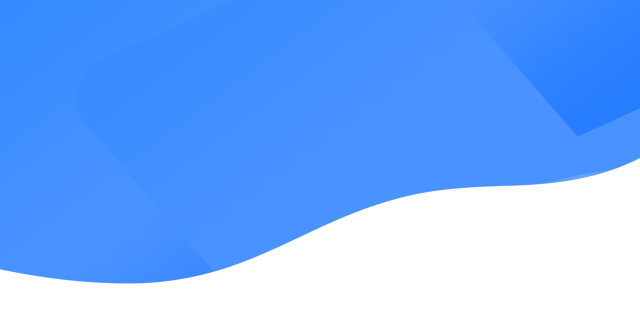
Write a WebGL 1 fragment shader that draws this background.

```glsl
precision highp float;

uniform vec2 u_resolution;

#define SKY_BLUE vec3(0.205, 0.540, 1.0)
#define LIGHT_BLUE vec3(0.288, 0.574, 1.0)
#define DEEP_BLUE vec3(0.150, 0.490, 1.0)
#define PANEL_BLUE vec3(0.222, 0.546, 1.0)
#define GLINT_BLUE vec3(0.400, 0.640, 1.0)
#define CORNER_CENTRE vec2(0.362, 0.703)
#define CORNER_RADIUS 0.129
#define CROSSING vec2(1.750, 0.586)
#define RISE_DIR vec2(0.911, 0.413)
#define FALL_DIR vec2(0.655, -0.755)
#define GLINT_HEIGHT 0.011

// Knots hold x, height and slope; each span is a cubic Hermite curve.
float span(float x, vec3 a, vec3 b) {
  float w = b.x - a.x;
  float t = (x - a.x) / w;
  float s = 1.0 - t;
  return s * s * ((1.0 + 2.0 * t) * a.y + t * w * a.z)
       + t * t * ((3.0 - 2.0 * t) * b.y - s * w * b.z);
}

float waveHeight(float x) {
  vec3 start = vec3(0.0, 0.184, -0.21);
  vec3 trough = vec3(0.391, 0.141, 0.0);
  vec3 lift = vec3(0.649, 0.177, 0.28);
  vec3 climb = vec3(0.960, 0.306, 0.47);
  vec3 ease = vec3(1.263, 0.412, 0.20);
  vec3 shelf = vec3(1.540, 0.437, 0.03);
  vec3 finish = vec3(1.937, 0.520, 0.50);
  if (x < trough.x) return span(x, start, trough);
  if (x < lift.x) return span(x, trough, lift);
  if (x < climb.x) return span(x, lift, climb);
  if (x < ease.x) return span(x, climb, ease);
  if (x < shelf.x) return span(x, ease, shelf);
  return span(x, shelf, finish);
}

// Signed distance to a slanted wedge with a rounded tip.
float roundedWedge(vec2 p, vec2 upperDir, vec2 lowerDir, float radius) {
  vec2 upperNormal = vec2(-upperDir.y, upperDir.x);
  vec2 lowerNormal = vec2(lowerDir.y, -lowerDir.x);
  bool atTip = dot(p, upperDir) < 0.0 && dot(p, lowerDir) < 0.0;
  float d = atTip ? length(p) : max(dot(p, upperNormal), dot(p, lowerNormal));
  return d - radius;
}

float cover(float d, float pixel) {
  return 1.0 - smoothstep(-0.75 * pixel, 0.75 * pixel, d);
}

void main() {
  float pixel = 1.0 / u_resolution.y;
  vec2 p = gl_FragCoord.xy * pixel;

  // Diagonal gradients
  float along = dot(vec2(p.x, 1.0 - p.y), vec2(0.6, 0.8));
  vec3 color = mix(SKY_BLUE, LIGHT_BLUE, smoothstep(-0.1, 0.8, along));
  color = mix(color, DEEP_BLUE, smoothstep(0.72, 1.42, along));
  vec3 panel = mix(PANEL_BLUE, LIGHT_BLUE, smoothstep(0.25, 1.12, along));

  // Slanted panel
  float wedge = roundedWedge(p - CORNER_CENTRE, RISE_DIR, FALL_DIR, CORNER_RADIUS);
  float rightSide = dot(p - CROSSING, vec2(-FALL_DIR.y, FALL_DIR.x));
  color = mix(color, panel, cover(max(wedge, rightSide), pixel));

  // Lower band
  float band = dot(p - CROSSING, vec2(-RISE_DIR.y, RISE_DIR.x));
  float bandCover = cover(band, pixel) * step(1.2, p.x);
  color = mix(color, LIGHT_BLUE - vec3(0.006, 0.004, 0.0), bandCover);

  // White wave and the thin glint above it
  float above = p.y - waveHeight(p.x);
  float bulge = smoothstep(1.58, 1.76, p.x) * (1.0 - smoothstep(1.76, 1.90, p.x));
  float glint = cover(above - GLINT_HEIGHT * bulge, pixel) * bulge;
  color = mix(color, GLINT_BLUE, glint);
  color = mix(color, vec3(1.0), cover(above, pixel));

  gl_FragColor = vec4(color, 1.0);
}
```
